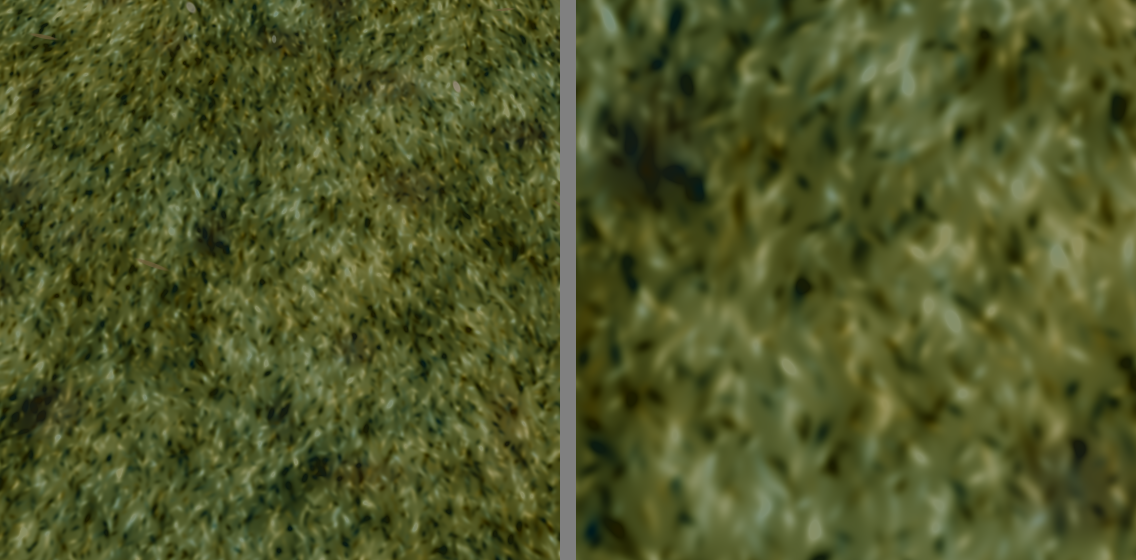
Left: the whole. Right: its middle third, enlarged.
This texture is drawn by a WebGL 1 fragment shader. Its source:

```glsl
precision highp float;
uniform vec2 u_resolution;

vec3 hash3(vec2 p) {
  vec3 h = fract(vec3(p.xyx) * vec3(0.1031, 0.1030, 0.0973));
  h += dot(h, h.yxz + 33.33);
  return fract((h.xxy + h.yzz) * h.zyx);
}

float noise(vec2 p) {
  vec2 cell = floor(p), f = fract(p);
  f = f * f * (3.0 - 2.0 * f);
  float low = mix(hash3(cell).x, hash3(cell + vec2(1, 0)).x, f.x);
  float high = mix(hash3(cell + vec2(0, 1)).x, hash3(cell + vec2(1, 1)).x, f.x);
  return mix(low, high, f.y);
}

// Soft elongated spot, long axis tilted from the vertical
float stroke(vec2 d, float tilt, vec2 size) {
  float c = cos(tilt), s = sin(tilt);
  vec2 r = vec2(c * d.x - s * d.y, s * d.x + c * d.y) / size;
  return exp(-dot(r, r));
}

// Sum of random light and dark blades: x is tone, y is hue
vec2 blades(vec2 p, float lean, float spread, vec2 size) {
  vec2 cell = floor(p), sum = vec2(0.0);
  for (int j = -1; j <= 1; j++) {
    for (int i = -1; i <= 1; i++) {
      vec2 id = cell + vec2(i, j);
      vec3 place = hash3(id + 17.0);
      vec3 look = hash3(id + 151.0);
      float tilt = lean + spread * (place.z - 0.5);
      sum += stroke(p - id - place.xy, tilt, size) * (look.xy * 2.0 - 1.0);
    }
  }
  return sum;
}

// Rare dry bits: x is coverage, y is a random shade
vec2 litter(vec2 p, float rarity, float tilt, vec2 size) {
  vec2 cell = floor(p), result = vec2(0.0);
  for (int j = -1; j <= 1; j++) {
    for (int i = -1; i <= 1; i++) {
      vec2 id = cell + vec2(i, j);
      vec3 place = hash3(id + 311.0);
      vec3 look = hash3(id + 523.0);
      float shape = stroke(p - id - place.xy, tilt + look.y - 0.5, size * (0.6 + 0.7 * look.z));
      float cover = step(rarity, look.x) * smoothstep(0.2, 0.65, shape);
      if (cover > result.x) result = vec2(cover, place.z);
    }
  }
  return result;
}

void main() {
  vec2 uv = gl_FragCoord.xy / u_resolution;

  // Ground recedes: features shrink towards the top
  float scale = 1.2 - 0.42 * uv.y;
  vec2 ground = vec2((uv.x - 0.5) / scale, -log(scale) / 0.42) + 3.0;

  // Clumps, tufts and shaded pockets
  float lean = 1.3 * (noise(ground * 6.0 + 40.0) - 0.5) + 0.1;
  float pocket = smoothstep(0.64, 0.95, noise(ground * vec2(8.0, 10.0) + 70.0));
  float tone = 1.2 * (noise(ground * 6.5) - 0.5)
             + 1.5 * (noise(ground * 14.0 + 9.0) - 0.5)
             + 1.5 * (noise(ground * vec2(34.0, 26.0) + 21.0) - 0.5)
             - 1.1 * pocket + 0.08;
  float hue = 1.6 * (noise(ground * 5.0 + 90.0) - 0.5)
            + 1.4 * (noise(ground * 19.0 + 60.0) - 0.5);

  // Overlapping blades, finer layers pointing more freely
  vec2 grass = vec2(0.0);
  for (int k = 0; k < 4; k++) {
    float layer = float(k);
    vec2 p = ground * (32.0 + 10.0 * layer) + layer * 37.3;
    grass += blades(p, lean, 1.1 + 0.5 * layer, vec2(0.17 + 0.02 * layer, 0.52 - 0.05 * layer));
  }
  tone = clamp(tone + 2.0 * grass.x, -2.6, 2.9);
  hue += 1.3 * grass.y;

  // Olive ramp, shifted between warm yellow-brown and cool grey-green
  vec3 color = vec3(0.292, 0.325, 0.132) + tone * vec3(0.083, 0.083, 0.065);
  color.b += 0.01 * tone * tone;
  color += hue * vec3(0.022, 0.002, -0.022);
  color += pocket * vec3(0.025, 0.0, 0.025);

  // Dry straws and pale flecks
  vec2 straw = litter(ground * 9.0, 0.95, 1.95, vec2(0.04, 0.3));
  color = mix(color, mix(vec3(0.42, 0.36, 0.22), vec3(0.64, 0.51, 0.36), straw.y), straw.x * 0.75);
  vec2 fleck = litter(ground * 13.0 + 50.0, 0.975, -0.3, vec2(0.09, 0.16));
  color = mix(color, mix(vec3(0.48, 0.50, 0.42), vec3(0.74, 0.65, 0.60), fleck.y), fleck.x * 0.75);

  gl_FragColor = vec4(clamp(color, 0.0, 1.0), 1.0);
}
```
